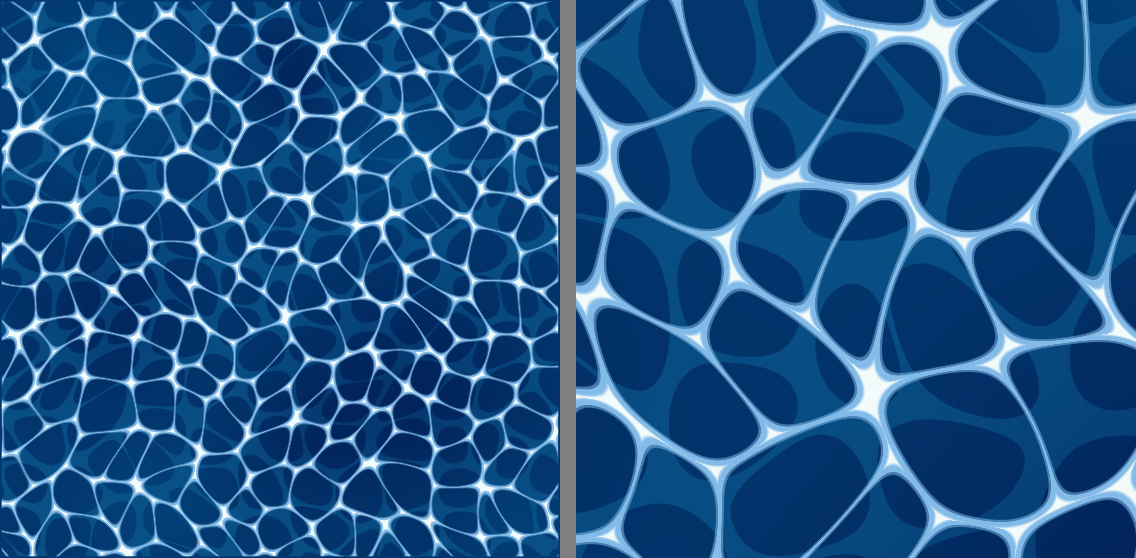
Left: the whole. Right: its middle third, enlarged.
A Shadertoy shader for this texture:

```glsl
const vec3 DEEP_BLUE  = vec3(0.010, 0.125, 0.350);
const vec3 WATER_BLUE = vec3(0.008, 0.212, 0.425);
const vec3 LIT_BLUE   = vec3(0.010, 0.285, 0.510);
const vec3 TEAL       = vec3(0.035, 0.330, 0.540);
const vec3 LINE_BLUE  = vec3(0.510, 0.730, 0.910);
const vec3 SPARK      = vec3(0.950, 0.985, 0.980);

const float FRONT_CELLS = 14.0;
const float BACK_CELLS = 11.5;

vec2 hash2(vec2 p) {
    vec2 q = vec2(dot(p, vec2(127.1, 311.7)), dot(p, vec2(269.5, 183.3)));
    return fract(sin(q) * 43758.5453);
}

// Layered sines bend the cell walls and vary the cell sizes
vec2 ripple(vec2 p, float phase) {
    p += 0.28 * sin(0.95 * p.yx + vec2(phase, phase + 2.1));
    p += 0.09 * sin(2.30 * p.yx + vec2(phase + 4.0, phase + 0.7));
    return p;
}

vec2 seedOffset(vec2 cell, vec2 local, float seed) {
    return cell + 0.04 + 0.92 * hash2(cell + seed) - local;
}

// Rounded distance to the cell walls: zero on walls, negative at junctions
float cellWalls(vec2 p, float sharpness, float seed) {
    vec2 base = floor(p);
    vec2 nearest = vec2(8.0);
    for (int j = -2; j <= 2; j++)
    for (int i = -2; i <= 2; i++) {
        vec2 r = seedOffset(base + vec2(i, j), p, seed);
        if (dot(r, r) < dot(nearest, nearest)) nearest = r;
    }
    float total = 1e-9;
    for (int j = -2; j <= 2; j++)
    for (int i = -2; i <= 2; i++) {
        vec2 r = seedOffset(base + vec2(i, j), p, seed);
        vec2 across = r - nearest;
        float gap = length(across);
        if (gap > 0.001) {
            float wall = dot(0.5 * (r + nearest), across / gap);
            total += exp(-sharpness * wall);
        }
    }
    return -log(total) / sharpness;
}

float glow(vec2 uv, vec2 center, float radius) {
    vec2 d = (uv - center) / radius;
    return exp(-dot(d, d));
}

float inside(float d, float edge, float blur) {
    return 1.0 - smoothstep(edge - blur, edge + blur, d);
}

void mainImage(out vec4 fragColor, in vec2 fragCoord) {
    vec2 uv = fragCoord / iResolution.y;
    float pixel = 1.0 / iResolution.y;

    // Broad patches of light and depth
    float light = glow(uv, vec2(0.18, 0.84), 0.16)
                + 0.9 * glow(uv, vec2(0.72, 0.71), 0.11)
                + 0.7 * glow(uv, vec2(0.27, 0.10), 0.12)
                + 0.7 * glow(uv, vec2(0.92, 0.07), 0.10);
    float depth = glow(uv, vec2(0.74, 0.31), 0.20)
                + 0.9 * glow(uv, vec2(0.52, 0.87), 0.09)
                + 0.8 * glow(uv, vec2(0.20, 0.45), 0.15)
                + 0.5 * glow(uv, vec2(0.54, 0.22), 0.12);
    light = min(light, 1.0);
    depth = min(depth, 1.0);
    vec3 water = mix(WATER_BLUE, LIT_BLUE, 0.75 * light);
    water = mix(water, DEEP_BLUE, 0.85 * depth);

    // Faint web below the surface
    float back = cellWalls(ripple(uv * BACK_CELLS + 31.0, 1.3), 7.5, 17.0);
    float web = inside(back, 0.0, 0.7 * BACK_CELLS * pixel);
    vec3 color = mix(water, TEAL, web * (0.85 - 0.45 * depth));

    // Bright surface net with sparks at the junctions
    float front = cellWalls(ripple(uv * FRONT_CELLS, 0.0), 11.0, 3.0);
    float blur = 0.7 * FRONT_CELLS * pixel;
    float halo = inside(front, 0.024, blur);
    float net = inside(front, 0.010, blur);
    float spark = inside(front, -0.036, 0.014);
    vec3 lines = mix(color, LINE_BLUE, max(0.55 * halo, net));
    lines = mix(lines, SPARK, spark);

    // Thin plain rim
    vec2 rim = min(uv, iResolution.xy * pixel - uv);
    float frame = smoothstep(0.002, 0.004, min(rim.x, rim.y));
    fragColor = vec4(mix(water, lines, frame), 1.0);
}
```
